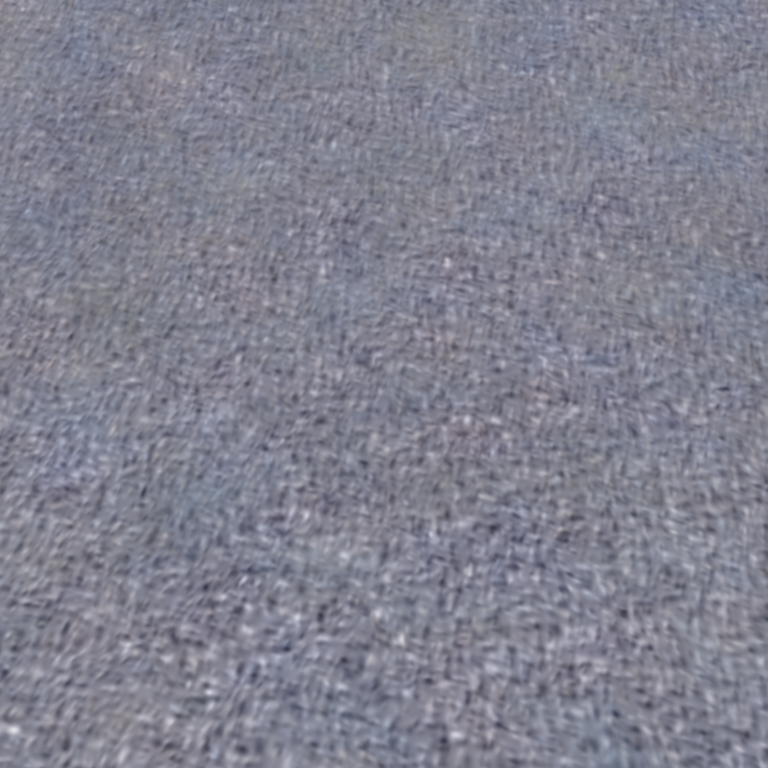
This texture is drawn by a WebGL 2 fragment shader. Its source:

```glsl
#version 300 es
precision highp float;
// Worn blue-grey asphalt receding from the viewer, with soft slanted grit and faint stains.

uniform vec2 u_resolution;
out vec4 fragColor;

vec4 hash4(vec2 cell) {
    vec4 q = fract(cell.xyxy * vec4(0.1031, 0.1030, 0.0973, 0.1099));
    q += dot(q, q.wzxy + 33.33);
    return fract((q.xxyz + q.yzzw) * q.zywx);
}

// Elongated soft spot along the given axis.
float softSpot(vec2 d, vec2 axis) {
    float along = dot(d, axis);
    float across = dot(d, vec2(-axis.y, axis.x));
    return exp(-5.0 * along * along - 11.0 * across * across);
}

// One lit stone and its shadow per cell: x is brightness, y is warmth.
vec2 grit(vec2 p) {
    vec2 home = floor(p);
    vec2 sum = vec2(0.0);
    for (int j = -1; j <= 1; j++) {
        for (int i = -1; i <= 1; i++) {
            vec2 cell = home + vec2(i, j);
            vec4 place = hash4(cell);
            vec4 look = hash4(cell + 171.0);
            vec2 d = p - cell - 0.2 - 0.6 * place.xy;
            float angle = -0.9 + 2.0 * (place.z - 0.5);
            vec2 axis = vec2(cos(angle), sin(angle));
            float lit = softSpot(d, axis);
            float shadow = softSpot(d - vec2(0.22, -0.23), axis);
            float pale = 0.15 + 0.85 * look.x + 0.9 * smoothstep(0.975, 1.0, look.z);
            sum.x += pale * lit - (0.15 + 0.87 * look.y) * shadow;
            sum.y += (look.w - 0.5) * lit;
        }
    }
    return sum;
}

// Broad random patches: signed brightness, warmth and violet cast.
vec3 patches(vec2 p) {
    vec2 home = floor(p);
    vec3 sum = vec3(0.0);
    for (int j = -1; j <= 1; j++) {
        for (int i = -1; i <= 1; i++) {
            vec2 cell = home + vec2(i, j);
            vec4 h = hash4(cell + 57.0);
            vec2 d = p - cell - 0.2 - 0.6 * h.wx;
            vec3 strength = 2.0 * hash4(cell + 311.0).xyz - 1.0;
            sum += strength * exp(-4.5 * dot(d, d));
        }
    }
    return sum;
}

void main() {
    vec2 uv = gl_FragCoord.xy / u_resolution.y;

    // Ground plane: grains shrink towards the top
    vec2 ground = vec2((uv.x - 0.5) * (1.0 + 0.8 * uv.y), uv.y + 0.45 * uv.y * uv.y);
    vec2 wobble = 0.004 * sin(ground.yx * vec2(31.0, 27.0) + 2.0 * sin(ground * 17.0));
    ground += wobble;

    // Two sizes of grit
    vec2 coarse = grit(ground * 43.0 + 200.0);
    vec2 fine = grit(mat2(0.96, 0.28, -0.28, 0.96) * ground * 72.0 + 400.0);
    vec2 stones = coarse + 0.6 * fine;

    // Stains, wider than tall
    vec3 broad = patches(ground * vec2(5.0, 8.0) + 30.0);
    vec3 small = patches(ground * vec2(12.0, 19.0) + 90.0);
    vec3 stain = broad + 0.7 * small;

    float contrast = mix(0.235, 0.13, smoothstep(0.0, 1.0, uv.y));
    contrast *= 1.0 + 0.2 * stain.z;
    float tone = contrast * stones.x + 0.026 * stain.x;
    float warmth = 0.022 * stain.y + 0.035 * stones.y;

    vec3 color = vec3(0.503, 0.506, 0.562) + tone * vec3(1.0, 1.0, 0.97);
    color += warmth * vec3(0.7, 0.05, -0.75);
    color += 0.01 * stain.z * vec3(0.5, -0.6, 0.3);
    fragColor = vec4(clamp(color, 0.0, 1.0), 1.0);
}
```
